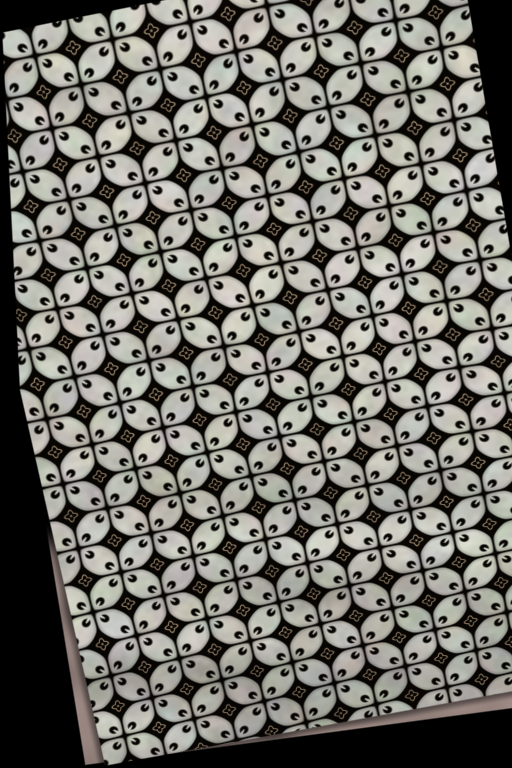
This pattern is drawn by a Shadertoy shader. Its source:

```glsl
#define CREAM vec3(0.83, 0.83, 0.79)
#define INK vec3(0.03, 0.02, 0.01)
#define TAN vec3(0.66, 0.57, 0.46)
#define FLOOR_TINT vec3(0.56, 0.49, 0.47)
#define PETAL_RADII vec2(0.62, 0.41)
#define PETAL_GAP 0.028
#define DOT_OFFSET 0.33
#define DOT_RADIUS 0.115
#define FLOWER_RADIUS 0.135
#define SOFTNESS 0.035
#define WOBBLE 0.10

float hash(vec2 p) {
    vec3 q = fract(vec3(p.xyx) * 0.1031);
    q += dot(q, q.yzx + 33.33);
    return fract((q.x + q.y) * q.z);
}

float noise(vec2 p) {
    vec2 i = floor(p), f = fract(p);
    f = f * f * (3.0 - 2.0 * f);
    return mix(mix(hash(i), hash(i + vec2(1, 0)), f.x),
               mix(hash(i + vec2(0, 1)), hash(i + vec2(1, 1)), f.x), f.y);
}

float smoothMax(float a, float b, float k) {
    float h = max(k - abs(a - b), 0.0) / k;
    return max(a, b) + 0.25 * h * h * k;
}

// Signed distance to the line a-b, positive on its left
float leftOf(vec2 p, vec2 a, vec2 b) {
    vec2 e = normalize(b - a), d = p - a;
    return e.x * d.y - e.y * d.x;
}

// Slanted grid with mild perspective; flowers lie on even grid points
vec2 clothGrid(vec2 p) {
    vec2 d = vec2(p.x - 0.338, 0.559 - p.y);
    vec2 g = vec2(19.69 * d.x - 4.30 * d.y, 4.36 * d.x + 22.04 * d.y);
    g *= 1.0 + 0.115 * d.y;
    g.y += 2.95 * d.x * max(d.y, 0.0);
    return g + WOBBLE * (vec2(noise(p * 9.0), noise(p * 9.0 + 40.0)) - 0.5);
}

// Oval petal trimmed by the sides of its cell; axes.x runs tip to tip
float petalDistance(vec2 f, vec2 axes) {
    float oval = (length(axes / PETAL_RADII) - 1.0) * 0.46;
    float cell = max(abs(f.x), abs(f.y)) - 0.5 + PETAL_GAP;
    return smoothMax(oval, cell, 0.06);
}

// Round dot with a notch opening toward the petal tip
float dotDistance(vec2 axes) {
    vec2 q = vec2(abs(axes.x) - DOT_OFFSET, axes.y);
    float disc = length(q * vec2(0.9, 1.0)) - DOT_RADIUS;
    float notch = max(abs(q.y) - 0.2 * q.x - 0.018, -q.x);
    return max(disc, -notch);
}

// Outline of a four-lobed flower with a small centre
float flowerDistance(vec2 q) {
    float r = length(q), angle = atan(q.y, q.x);
    float outline = abs(r - FLOWER_RADIUS - 0.035 * cos(4.0 * angle)) - 0.02;
    return min(outline, r - 0.03);
}

vec3 cloth(vec2 p) {
    vec2 g = clothGrid(p);
    float soft = max(0.6 * length(fwidth(g)), SOFTNESS);
    vec2 id = floor(g), f = fract(g) - 0.5;

    // Mirror every other cell so the petals ring the flowers
    if (mod(id.x + id.y, 2.0) > 0.5) f.y = -f.y;
    vec2 axes = vec2(f.x - f.y, f.x + f.y) * 0.7071;

    // Dyed petals: cell tone, blotches and faint colour bleed
    float petal = petalDistance(f, axes);
    float blotch = noise(g * 2.3) * 0.6 + noise(g * 6.0) * 0.4;
    float tone = 0.94 + 0.07 * hash(id) + 0.16 * (blotch - 0.5);
    tone *= mix(0.84, 1.0, smoothstep(0.0, 0.13, -petal));
    vec3 bleed = 0.05 * (vec3(noise(g * 1.7), noise(g * 1.7 + 20.0), noise(g * 1.7 + 50.0)) - 0.5);
    vec3 color = mix(CREAM * tone + bleed, INK, smoothstep(-soft, soft, petal));

    // Dots and flowers
    color = mix(INK, color, smoothstep(-soft, soft, dotDistance(axes)));
    vec2 fromFlower = f - 0.5 * sign(f.x + f.y);
    float flower = 1.0 - smoothstep(-soft, soft, flowerDistance(fromFlower));
    color = mix(color, TAN, flower * (0.75 + 0.25 * hash(id + 7.0)));

    // Creases, stronger toward the bottom
    float crease = noise(vec2(p.x * 5.0 + p.y * 3.0, p.y * 17.0));
    return color * (1.0 - mix(0.06, 0.2, smoothstep(0.5, 0.2, p.y)) * crease);
}

void mainImage(out vec4 fragColor, in vec2 fragCoord) {
    vec2 p = fragCoord / iResolution.y;
    float px = 1.0 / iResolution.y;

    // Cloth outline
    float inside = leftOf(p, vec2(0.003, 0.957), vec2(0.026, 0.492));
    inside = min(inside, leftOf(p, vec2(0.026, 0.492), vec2(0.137, 0.003)));
    inside = min(inside, leftOf(p, vec2(0.137, 0.003), vec2(0.667, 0.1)));
    inside = min(inside, leftOf(p, vec2(0.667, 0.661), vec2(0.609, 1.0)));
    inside = min(inside, leftOf(p, vec2(0.215, 1.0), vec2(0.0, 0.957)));

    // Floor showing past the lower edges
    float ground = min(leftOf(p, vec2(0.046, 0.4), vec2(0.111, 0.004)),
                       leftOf(p, vec2(0.111, 0.004), vec2(0.667, 0.078)));
    float lit = smoothstep(-px, px, ground) * smoothstep(0.32, 0.27, p.y);
    vec3 floorColor = FLOOR_TINT * (0.85 + 0.3 * noise(p * 25.0));
    floorColor *= mix(0.55, 1.0, smoothstep(0.0, 0.012, -inside));

    vec3 color = mix(floorColor * lit, cloth(p), smoothstep(-px, px, inside));
    fragColor = vec4(color, 1.0);
}
```
